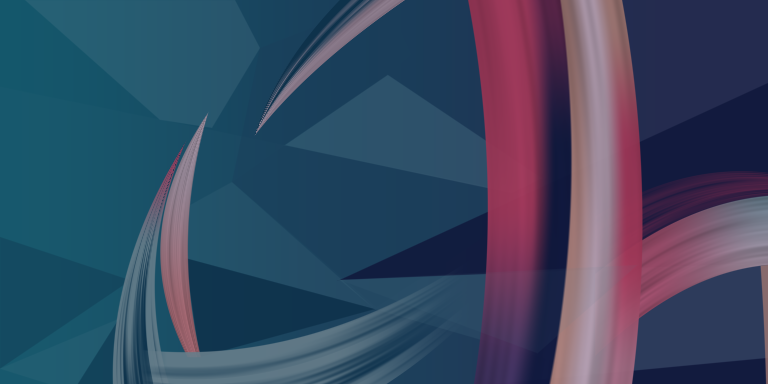
This background is drawn by a WebGL 2 fragment shader. Its source:

```glsl
#version 300 es
precision highp float;
// Glossy pink and grey ribbons sweeping over faceted teal and navy glass.
uniform vec2 u_resolution;
out vec4 outColor;

const vec3 TEAL   = vec3(0.08, 0.34, 0.42);
const vec3 BLUE   = vec3(0.10, 0.24, 0.35);
const vec3 INDIGO = vec3(0.14, 0.17, 0.31);
const vec3 NAVY   = vec3(0.06, 0.09, 0.23);
const vec3 MIST   = vec3(0.32, 0.48, 0.55);
const vec3 DEEP   = vec3(0.05, 0.19, 0.29);
const vec3 RED    = vec3(0.64, 0.22, 0.35);
const vec3 MAROON = vec3(0.36, 0.14, 0.28);
const vec3 PURPLE = vec3(0.24, 0.18, 0.35);
const vec3 PALE   = vec3(0.64, 0.56, 0.62);
const vec3 TAN    = vec3(0.62, 0.46, 0.44);
const vec3 SILVER = vec3(0.40, 0.49, 0.54);
const float STREAK_GAIN = 0.45;

float soft; // half width of a smoothed edge

float hash(vec2 p) { return fract(sin(dot(p, vec2(127.1, 311.7))) * 43758.5); }

float noise(vec2 p) {
  vec2 i = floor(p), f = fract(p);
  f = f * f * (3.0 - 2.0 * f);
  return mix(mix(hash(i), hash(i + vec2(1, 0)), f.x),
             mix(hash(i + vec2(0, 1)), hash(i + vec2(1, 1)), f.x), f.y);
}

// Fine lines across a ribbon that change slowly along it
float streaks(float across, float along) {
  return 0.65 * noise(vec2(across * 9.0, along * 1.5))
       + 0.35 * noise(vec2(across * 27.0 + 40.0, along * 2.0));
}

// Signed distance to a line, positive on its clockwise side
float side(vec2 p, vec2 a, vec2 b) {
  vec2 e = normalize(b - a), d = p - a;
  return e.x * d.y - e.y * d.x;
}
float tri(vec2 p, vec2 a, vec2 b, vec2 c) {
  return min(side(p, a, b), min(side(p, b, c), side(p, c, a)));
}
float quad(vec2 p, vec2 a, vec2 b, vec2 c, vec2 d) {
  return min(min(side(p, a, b), side(p, b, c)), min(side(p, c, d), side(p, d, a)));
}
float fill(float d) { return smoothstep(-soft, soft, d); }
float band(float v, float lo, float hi) { return fill(v - lo) * fill(hi - v); }

// Parabola with values a, b, c at t = 0, 0.5, 1
float through(float t, float a, float b, float c) {
  return a + t * (4.0 * b - 3.0 * a - c) + 2.0 * t * t * (a - 2.0 * b + c);
}
float across(float v, float lo, float hi) { return (v - lo) / max(abs(hi - lo), 0.004); }

vec3 facets(vec2 p) {
  vec3 c = mix(TEAL, BLUE, smoothstep(0.0, 1.05, p.x));
  c = mix(c, INDIGO, smoothstep(0.95, 1.75, p.x));
  float crown = quad(p, vec2(0.065, 0), vec2(0.612, 0), vec2(0.677, 0.125), vec2(0.513, 0.398));
  crown = min(crown, side(p, vec2(0.552, 0.333), vec2(0.417, 0.312)));
  c = mix(c, MIST, 0.28 * fill(crown));
  c = mix(c, MIST, 0.05 * fill(side(p, vec2(0.02, 0.23), vec2(0.42, 0.312))));
  c = mix(c, BLUE, 0.4 * fill(quad(p, vec2(0.677, 0.125), vec2(1.0, 0), vec2(1.073, 0.143), vec2(0.604, 0.474))));
  c = mix(c, BLUE, 0.5 * fill(quad(p, vec2(0.74, 0.378), vec2(1.41, 0.52), vec2(0.98, 0.8), vec2(0.604, 0.474))));
  c = mix(c, MIST, 0.34 * fill(quad(p, vec2(1.01, 0.195), vec2(1.411, 0.464), vec2(1.333, 0.503), vec2(0.742, 0.378))));
  c = mix(c, MIST, 0.15 * fill(quad(p, vec2(0.604, 0.474), vec2(0.976, 0.805), vec2(0.482, 0.672), vec2(0.495, 0.534))));
  c = mix(c, DEEP, 0.85 * fill(tri(p, vec2(0.482, 0.672), vec2(0.976, 0.805), vec2(0.52, 0.93))));
  c = mix(c, NAVY, 0.85 * fill(tri(p, vec2(0.885, 0.729), vec2(2.1, 0.17), vec2(2.1, 0.68))));
  c = mix(c, DEEP, 0.35 * fill(tri(p, vec2(0, 0.617), vec2(0.34, 0.73), vec2(0, 0.96))));
  c = mix(c, MIST, 0.15 * fill(tri(p, vec2(0, 0.96), vec2(0.31, 0.83), vec2(0.19, 1.02))));
  c = mix(c, DEEP, 0.5 * fill(tri(p, vec2(0.31, 0.83), vec2(0.4, 1.02), vec2(0.19, 1.02))));
  c = mix(c, MIST, 0.15 * fill(quad(p, vec2(0.885, 0.729), vec2(2.1, 0.68), vec2(2.1, 1.13), vec2(0.976, 0.805))));
  return mix(c, NAVY, 0.9 * fill(side(p, vec2(1.62, 0.968), vec2(2.0, 0.932))));
}

vec3 leftRibbons(vec3 c, vec2 p) {
  // Upper claw
  float u = p.y / 0.352, lo = through(u, 0.885, 0.745, 0.664), hi = through(u, 1.055, 0.83, 0.664);
  float s = across(p.x, lo, hi), n = streaks(s, u);
  vec3 k = mix(mix(DEEP, PALE, smoothstep(0.35, 0.75, n)), PALE - 0.15 * (1.0 - n), smoothstep(0.4, 0.65, s));
  c = mix(c, k, 0.92 * band(p.x, lo, hi));
  // Outer crescent
  u = (p.y - 0.372) / 0.628;
  lo = through(u, 0.482, 0.337, 0.294); hi = through(u, 0.482, 0.405, 0.44);
  s = across(p.x, lo, hi); n = streaks(s, u);
  k = mix(mix(RED, SILVER, smoothstep(0.0, 0.45, u)), DEEP, smoothstep(0.4, 0.75, n));
  c = mix(c, k, 0.88 * band(p.x, lo, hi));
  // Inner blade
  u = (p.y - 0.294) / 0.623;
  lo = through(u, 0.542, 0.42, 0.482); hi = through(u, 0.542, 0.49, 0.52);
  s = across(p.x, lo, hi);
  k = mix(PALE, mix(TAN, RED, 0.35), smoothstep(0.2, 0.9, u)) * (0.75 + STREAK_GAIN * streaks(s, u));
  c = mix(c, k, 0.92 * band(p.x, lo, hi) * fill(0.93 - p.y));
  // Lower swoosh, fading to the right
  u = (p.x - 0.5) / 0.72;
  lo = through(u, 0.917, 0.855, 0.68); hi = through(u, 1.15, 1.08, 0.83);
  s = across(p.y, lo, hi); n = streaks(s, u);
  k = mix(SILVER, DEEP, smoothstep(0.35, 0.75, n));
  float fade = smoothstep(0.36, 0.44, p.x) * (1.0 - smoothstep(0.85, 1.23, p.x));
  return mix(c, k, 0.9 * fade * band(p.y, lo, hi));
}

vec3 rightRibbons(vec3 c, vec2 p) {
  float u = (p.x - 1.65) / 0.35, visible = fill(p.x - 1.55);
  float top = through(u, 0.51, 0.455, 0.45), lo = through(u, 0.64, 0.55, 0.51), hi = through(u, 0.84, 0.735, 0.69);
  float n = streaks(across(p.y, top, lo), u);
  c = mix(c, mix(NAVY, MAROON, n * 1.3), 0.85 * visible * band(p.y, top, lo));
  float s = across(p.y, lo, hi);
  vec3 k = mix(mix(RED, PALE, 0.25), mix(SILVER, PALE, s), smoothstep(0.1, 1.0, u));
  k *= 0.75 + STREAK_GAIN * streaks(s, u);
  c = mix(c, k, 0.92 * visible * band(p.y, lo, hi));
  return mix(c, TAN, 0.8 * fill(p.x - through(p.y, 1.9, 1.965, 1.995)) * fill(p.y - hi));
}

vec3 pillar(vec3 c, vec2 p) {
  float lo = through(p.y, 1.219, 1.27, 1.234), hi = through(p.y, 1.62, 1.672, 1.646);
  float s = across(p.x, lo, hi), seam = mix(0.6, 0.48, p.y), redEnd = mix(0.44, 0.32, p.y);
  vec3 k = mix(RED, PURPLE, smoothstep(0.5, 1.0, p.y));
  k = mix(k, mix(MAROON, NAVY, smoothstep(0.0, 0.4, p.y)), smoothstep(redEnd - 0.1, redEnd + 0.06, s));
  float g = (s - seam) / (1.0 - seam);
  vec3 rim = mix(mix(TAN, RED, smoothstep(0.05, 0.4, p.y)), PALE, 0.6 * smoothstep(0.65, 1.0, p.y));
  vec3 bright = mix(mix(TAN, PALE, smoothstep(0.05, 0.4, g)), rim, smoothstep(0.5, 0.8, g));
  k = mix(k, bright, smoothstep(-0.02, 0.02, g));
  k *= 0.78 + STREAK_GAIN * streaks(s, p.y);
  return mix(c, k, 0.94 * band(p.x, lo, hi));
}

void main() {
  // Height is one unit, y runs downward from the top edge
  vec2 p = gl_FragCoord.xy / u_resolution.y;
  p.y = 1.0 - p.y;
  soft = 0.8 / u_resolution.y;
  vec3 c = pillar(rightRibbons(leftRibbons(facets(p), p), p), p);
  // Clear glass in front of the ribbons
  float glass = fill(tri(p, vec2(0.885, 0.729), vec2(1.66, 0.69), vec2(1.4, 0.92)));
  outColor = vec4(mix(c, MIST, 0.08 * glass), 1.0);
}
```
